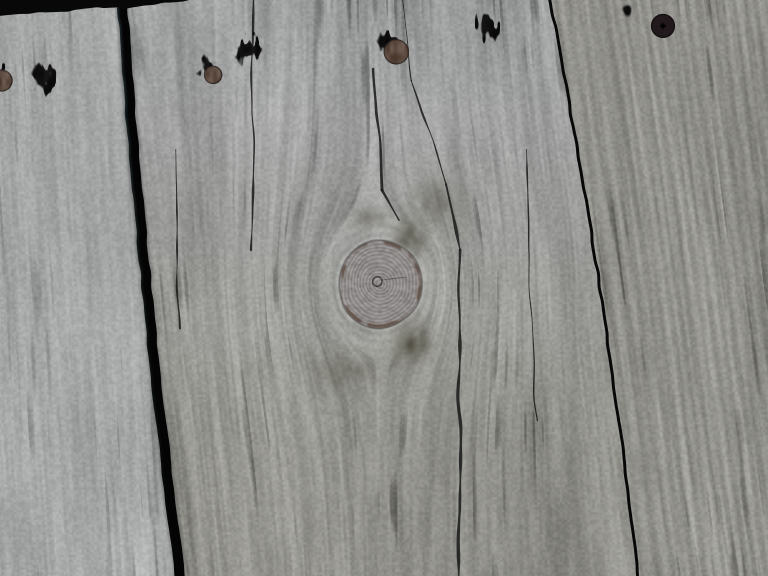
This texture is drawn by a Shadertoy shader. Its source:

```glsl
const vec2 KNOT = vec2(0.66, 0.507);
const float KNOT_RADIUS = 0.074, FLOW_RADIUS = 0.088;
const vec3 SILVER = vec3(0.625, 0.63, 0.63), WARM = vec3(0.57, 0.568, 0.545);
const vec3 KNOT_GREY = vec3(0.56, 0.545, 0.54), DARK = vec3(0.03);
const vec3 RUST = vec3(0.36, 0.29, 0.25), STAIN = vec3(0.3, 0.29, 0.24);

// Crack ends; widths shrink along the list
const int CRACKS = 9;
const vec4 CRACK[CRACKS] = vec4[](
    vec4(0.795, 0, 0.799, 0.566), vec4(0.799, 0.566, 0.772, 0.68),
    vec4(0.651, 0.88, 0.661, 0.67), vec4(0.661, 0.67, 0.691, 0.618),
    vec4(0.441, 1, 0.436, 0.566), vec4(0.772, 0.68, 0.717, 0.86),
    vec4(0.302, 0.74, 0.312, 0.43), vec4(0.911, 0.74, 0.931, 0.27),
    vec4(0.7, 1, 0.717, 0.86));

// Position, radius, kind: 0 hole, 1 rusty nail, 2 dark screw
const int FIXINGS = 8;
const vec4 FIXING[FIXINGS] = vec4[](
    vec4(0.08, 0.868, 0.023, 0), vec4(0.432, 0.913, 0.022, 0),
    vec4(0.845, 0.958, 0.021, 0), vec4(1.089, 0.983, 0.007, 0),
    vec4(0.688, 0.91, 0.022, 1), vec4(0.37, 0.87, 0.016, 1),
    vec4(0.003, 0.86, 0.019, 1), vec4(1.151, 0.955, 0.021, 2));

// Stain centres and radii, strongest first
const int STAINS = 5;
const vec4 SPOT[STAINS] = vec4[](
    vec4(0.712, 0.587, 0.026, 0.032), vec4(0.714, 0.406, 0.032, 0.04),
    vec4(0.755, 0.64, 0.05, 0.055), vec4(0.605, 0.355, 0.055, 0.03),
    vec4(0.64, 0.622, 0.035, 0.02));

float hash(vec2 p) {
    vec3 q = fract(p.xyx * 0.1031);
    q += dot(q, q.yzx + 33.33);
    return fract((q.x + q.y) * q.z);
}

// Value noise from -0.5 to 0.5
float noise(vec2 p) {
    vec2 i = floor(p), f = fract(p);
    f *= f * (3.0 - 2.0 * f);
    return mix(mix(hash(i), hash(i + vec2(1, 0)), f.x),
               mix(hash(i + vec2(0, 1)), hash(i + 1.0), f.x), f.y) - 0.5;
}

float cover(float d) { return clamp(0.5 - d * iResolution.y, 0.0, 1.0); }
float fade(float d, float width) { return 1.0 - smoothstep(0.0, width, d); }

float segmentDistance(vec2 p, vec2 a, vec2 b) {
    vec2 ab = b - a;
    return length(p - a - ab * clamp(dot(p - a, ab) / dot(ab, ab), 0.0, 1.0));
}

// Brightness offset of long fibres running along y
float grain(vec2 q) {
    q += 7.0;
    float g = 0.07 * noise(q * vec2(20, 1.6)) + 0.08 * noise(q * vec2(75, 4))
            + 0.08 * noise(q * vec2(210, 11));
    float pores = smoothstep(0.18, 0.45, noise(q * vec2(150, 8) + 31.0));
    return g - 0.16 * pores * smoothstep(-0.2, 0.25, noise(q * vec2(14, 4)));
}

// Grain coordinates that part around the knot
vec2 flowAroundKnot(vec2 p) {
    vec2 d = p - KNOT, e = d * vec2(1, 0.8);
    float r2 = max(dot(e, e), 0.7 * FLOW_RADIUS * FLOW_RADIUS);
    float u = d.x + d.y * (0.02 + 0.7 * d.x * d.x);
    u *= 1.0 - FLOW_RADIUS * FLOW_RADIUS / r2;
    return vec2(u + 0.006 * noise(p * vec2(9, 5)), p.y);
}

vec3 knotColor(vec2 d, float r) {
    float wobble = noise(d * 35.0 + 9.0);
    vec3 c = KNOT_GREY + 0.04 * sin(r * 1050.0 + wobble * 6.0);
    c += 0.1 * noise(d * vec2(160, 240) + 50.0);
    float pith = abs(length(d + vec2(0.005, -0.004)) - 0.009 - 0.003 * wobble);
    float split = segmentDistance(d, vec2(0.004, 0.007), vec2(0.045, 0.012));
    c *= (1.0 - 0.55 * fade(pith, 0.0025)) * (1.0 - 0.3 * fade(split, 0.002));
    float rim = fade(abs(r - KNOT_RADIUS + 0.004), 0.006);
    return mix(c, RUST, 0.85 * rim * smoothstep(-0.15, 0.25, noise(d * 70.0 + 20.0)));
}

void mainImage(out vec4 fragColor, in vec2 fragCoord) {
    vec2 p = fragCoord / iResolution.y;
    float bow = p.y * (1.0 - p.y), ragged = 0.003 * noise(vec2(p.y * 40.0, 3));
    float leftGap = p.x - 0.3125 + 0.1007 * p.y + 0.03 * bow + ragged;
    float rightGap = p.x - 1.1076 + 0.1526 * p.y - 0.04 * bow + ragged;

    // Three planks
    vec2 q = p + vec2(0.13 * p.y, 8);
    float lines = sin(q.x * 340.0 + 9.0 * noise(q * vec2(11, 1.3)));
    vec3 color = WARM + 0.03 * lines + 0.9 * grain(q);
    if (leftGap < 0.0) color = SILVER + 0.02 + 0.8 * grain(p + vec2(0.06 * p.y, 3));
    else if (rightGap < 0.0)
        color = mix(WARM - 0.01, SILVER, smoothstep(0.1, 1.0, p.y)) + grain(flowAroundKnot(p));
    color += 0.07 * noise(p * 230.0) + 0.05 * noise(p * 5.0);

    // Knot with pale collar and swirling bands
    vec2 d = p - KNOT;
    float r = length(d * vec2(1.02, 0.97)) + 0.004 * noise(p * 20.0), edge = r - KNOT_RADIUS;
    float bands = sin(r * 430.0 + 4.0 * noise(p * 16.0));
    color += exp(-max(edge, 0.0) / 0.032) * (0.035 * bands + 0.045);
    color = mix(color, knotColor(d, r), cover(edge)) * (1.0 - 0.28 * fade(abs(edge), 0.003));

    for (int i = 0; i < STAINS; i++) {
        vec2 s = (p - SPOT[i].xy) / SPOT[i].zw;
        float amount = exp(-dot(s, s)) * (0.7 + 0.9 * noise(p * vec2(80, 45)));
        color = mix(color, STAIN, amount * (i < 2 ? 0.85 : 0.45) * smoothstep(-0.004, 0.004, edge));
    }

    vec2 bent = p + vec2(0.007 * noise(vec2(p.y * 16.0, 5)), 0);
    for (int i = 0; i < CRACKS; i++) {
        float width = (0.0022 - 0.00016 * float(i)) * (1.0 + noise(vec2(p.y * 30.0, i)));
        color = mix(color, DARK + 0.06, 0.85 * cover(segmentDistance(bent, CRACK[i].xy, CRACK[i].zw) - width));
    }

    // Splintered holes and metal heads
    float rough = noise(p * vec2(150, 70));
    for (int i = 0; i < FIXINGS; i++) {
        vec4 f = FIXING[i];
        vec2 e = p - f.xy, shift = f.w == 1.0 ? vec2(0.01, -0.012) : vec2(0);
        float hole = length((e + shift) * vec2(1.15, 0.85)) + f.z * (1.3 * rough - 0.75);
        float head = length(e) - f.z;
        color += 0.07 * rough * exp(-dot(e, e) / (3.0 * f.z * f.z));
        if (f.w < 2.0) color = mix(color, DARK + 0.04 + 0.08 * rough, fade(hole + 0.003, 0.007));
        vec3 metal = f.w == 1.0 ? RUST + 0.18 * rough
                   : vec3(0.13, 0.1, 0.11) * smoothstep(0.002, 0.009, abs(e.x) + abs(e.y));
        metal *= 1.0 - 0.5 * smoothstep(-0.004, 0.0, head);
        if (f.w > 0.0) color = mix(color, metal, cover(head));
    }

    // Gaps and the shadow past the upper ends
    vec3 gapColor = mix(DARK * 0.5, vec3(0.11, 0.15, 0.16), p.y * smoothstep(0.002, 0.009, -leftGap));
    color *= 1.0 - 0.22 * fade(abs(leftGap) - 0.008, 0.008);
    color = mix(color, gapColor, cover(abs(leftGap) - 0.0088));
    color = mix(color, DARK, cover(abs(rightGap) - 0.0026));
    float top = leftGap < 0.0 ? 0.971 + 0.085 * p.x : 0.958 + 0.124 * p.x;
    color = mix(color, DARK, cover(top + 0.004 * noise(vec2(p.x * 60.0, 2)) - p.y));
    fragColor = vec4(clamp(color, 0.0, 1.0), 1);
}
```
